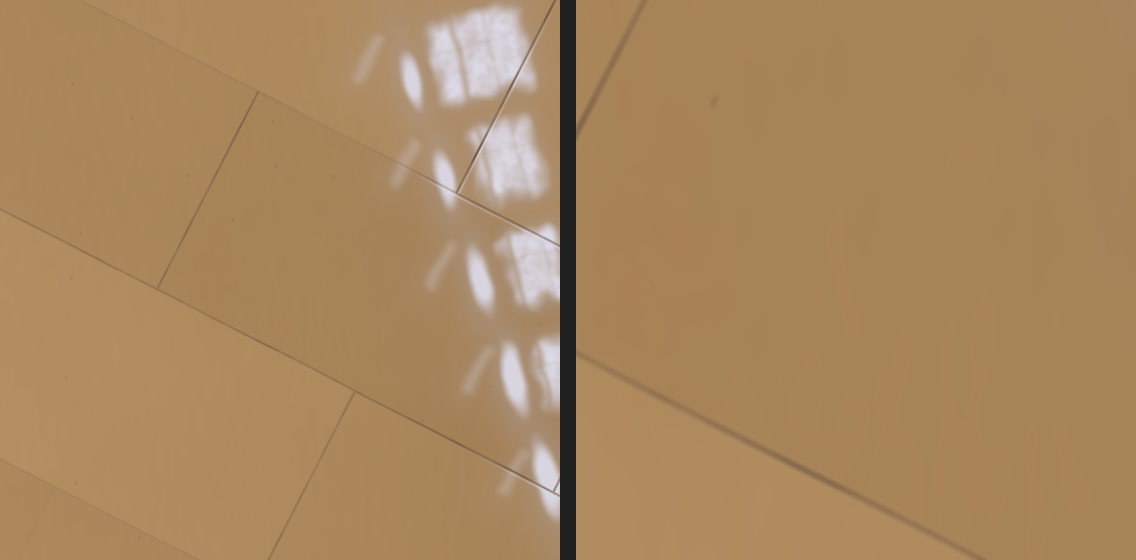
Left: the whole. Right: its middle third, enlarged.
Give the GLSL for this texture, as a three.js fragment shader.

```glsl
// Polished tan floor tiles in a slanted half-bond layout with thin worn joints.
// The plane is rotated into tile space for rows, joints and tone; window
// reflections step down the right side as soft, ragged, rippled boxes.
varying vec2 vUv;

#define TILT 0.4735          // slope of the rows, radians
#define ROW_PITCH 0.397      // tile height
#define TILE_LENGTH 0.795
#define ROW_START 0.161
#define JOINT_START 0.4265
#define LINE_HALF 0.0036
#define TILE_COLOR vec3(0.672, 0.53, 0.358)
#define GROUT_COLOR vec3(0.44, 0.35, 0.27)
#define STAIN_COLOR vec3(0.69, 0.48, 0.28)
#define HALO_COLOR vec3(0.68, 0.61, 0.57)
#define SHINE_COLOR vec3(0.86, 0.85, 0.90)

vec2 hash2(vec2 p) {
  p = vec2(dot(p, vec2(127.1, 311.7)), dot(p, vec2(269.5, 183.3)));
  return fract(sin(p) * 43758.5);
}

// Gradient noise, about -0.7 to 0.7
float noise(vec2 p) {
  vec2 i = floor(p), f = fract(p);
  vec2 u = f * f * f * (f * (f * 6.0 - 15.0) + 10.0);
  vec2 e = vec2(1.0, 0.0);
  float a = dot(hash2(i) * 2.0 - 1.0, f);
  float b = dot(hash2(i + e.xy) * 2.0 - 1.0, f - e.xy);
  float c = dot(hash2(i + e.yx) * 2.0 - 1.0, f - e.yx);
  float d = dot(hash2(i + e.xx) * 2.0 - 1.0, f - e.xx);
  return mix(mix(a, b, u.x), mix(c, d, u.x), u.y);
}

vec2 rotate(vec2 p, float a) {
  float c = cos(a), s = sin(a);
  return vec2(c * p.x + s * p.y, c * p.y - s * p.x);
}

float roundBox(vec2 p, vec2 halfSize, float radius) {
  vec2 q = abs(p) - halfSize + radius;
  return length(max(q, 0.0)) + min(max(q.x, q.y), 0.0) - radius;
}

float soft(float d, float blur) { return 1.0 - smoothstep(-blur, blur, d); }

float groove(float d) { return 1.0 - smoothstep(0.0, LINE_HALF, abs(d)); }

// Window reflections: x = bright shine, y = surrounding haze
vec2 reflections(vec2 p) {
  float ragged = 0.022 * noise(p * vec2(30.0, 22.0));
  float mottle = 0.86 + 0.4 * noise(p * vec2(34.0, 20.0)) + 0.2 * noise(p * 75.0);
  p += 0.009 * vec2(noise(p * 20.0), noise(p * 20.0 + 7.3));
  float shine = 0.0, nearest = 1.0;
  for (int n = 0; n < 5; n++) {
    float i = float(n);
    // Broad pane with mullions and mottled glass
    vec2 q = rotate(p - vec2(0.857, 0.902) - i * vec2(0.05, -0.188), 0.24);
    float pane = roundBox(q, vec2(0.046 + 0.034 * exp(-2.0 * i), 0.07 - 0.004 * i), 0.016);
    float bars = 0.6 * soft(abs(q.x + 0.038) - 0.005, 0.007);
    bars += 0.2 * soft(abs(q.x - 0.02) - 0.002, 0.006);
    bars += 0.15 * soft(abs(q.y - 0.02) - 0.002, 0.006);
    float present = step(i, 3.5);
    shine = max(shine, soft(pane + ragged, 0.017) * (1.0 - bars) * mottle * present);
    // Narrow bright sliver with tapered ends
    q = rotate(p - vec2(0.735, 0.857) - i * vec2(0.061, -0.178), 0.25);
    vec2 size = vec2(0.015, 0.042) + i * vec2(0.0015, 0.005);
    float sliver = (length(q / size) - 1.0) * size.x;
    shine = max(shine, 0.95 * soft(sliver + 0.2 * ragged, 0.008));
    // Faint streak leaning the other way
    q = rotate(p - vec2(0.658, 0.896) - i * vec2(0.065, -0.185), -0.48);
    float streak = roundBox(q, vec2(0.01, 0.046), 0.01);
    shine = max(shine, 0.22 * soft(streak, 0.011));
    nearest = min(nearest, min(pane + 1.0 - present, min(sliver, streak + 0.025)));
  }
  return vec2(clamp(shine, 0.0, 1.0), exp(-max(nearest, 0.0) / 0.03));
}

void main() {
  // Tile space: x along the rows, y across them
  vec2 t = rotate(vUv, -TILT);
  t.y += 0.0025 * noise(vec2(t.x * 5.0, 2.0));
  float across = (t.y - ROW_START) / ROW_PITCH;
  float row = floor(across), line = floor(across + 0.5);
  float odd = mod(row, 2.0);
  float along = (t.x - JOINT_START) / TILE_LENGTH + 0.5 * odd;
  float rowDist = (across - line) * ROW_PITCH;
  float jointDist = (along - floor(along + 0.5)) * TILE_LENGTH;

  // Tile tone, broad shading and fine vertical grain
  vec2 tile = vec2(floor(along), row);
  float tone = 0.011 - 0.024 * odd + 0.01 * (hash2(tile).x - 0.5);
  tone += 0.04 * (0.45 - vUv.x) * (1.2 - vUv.y);
  tone += 0.01 * noise(vUv * 4.0) + 0.006 * noise(vUv * vec2(60.0, 20.0));
  vec3 color = TILE_COLOR + tone * vec3(1.0, 0.95, 0.8);

  // Rusty smudges and sparse dark specks
  vec2 smudge = (vUv - vec2(0.375, 0.5)) / vec2(0.03, 0.08);
  vec2 scuff = rotate(vUv - vec2(0.895, 0.21), 0.45) / vec2(0.03, 0.014);
  float stain = exp(-dot(smudge, smudge)) + exp(-dot(scuff, scuff));
  color = mix(color, STAIN_COLOR, 0.45 * stain * smoothstep(-0.3, 0.5, noise(vUv * 32.0)));
  vec2 cell = floor(vUv * 11.0), seed = hash2(cell + 3.7);
  vec2 dotPos = rotate(fract(vUv * 11.0) - 0.25 - 0.5 * seed, -0.4);
  float speck = soft(length(dotPos * vec2(2.0, 1.0)) - 0.03, 0.04);
  color = mix(color, GROUT_COLOR, 0.35 * speck * step(0.9, hash2(cell).y));

  // Reflected windows over the polish
  vec2 light = reflections(vUv);
  color = mix(color, HALO_COLOR, 0.6 * light.y);
  color = mix(color, SHINE_COLOR, light.x);

  // Joints: faded in places, dark with a bright lip where light catches
  float glint = smoothstep(0.68, 0.85, vUv.x);
  float wear = 0.85 + 0.7 * noise(t * 14.0) + 0.4 * noise(t * 45.0);
  float rowLine = groove(rowDist) * (0.52 - 0.34 * abs(line - 1.0) + 0.4 * glint);
  float jointLine = groove(jointDist) * (0.08 + 0.55 * smoothstep(-1.0, 0.5, row) + 0.3 * glint);
  float lip = max(groove(rowDist + 0.004), groove(jointDist - 0.004));
  color = mix(color, SHINE_COLOR, 0.6 * lip * glint * light.y);
  color = mix(color, GROUT_COLOR, clamp(max(rowLine, jointLine) * wear, 0.0, 1.0));
  gl_FragColor = vec4(color, 1.0);
}
```
